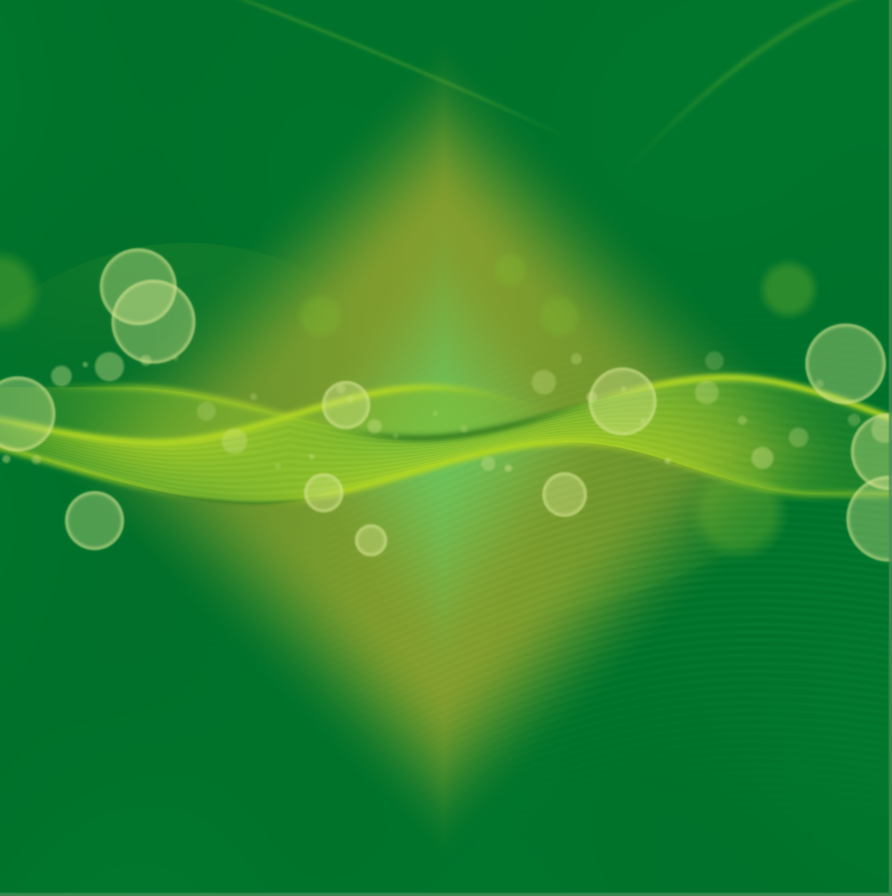
A Shadertoy shader for this background:

```glsl
// Green backdrop with a soft amber diamond glow, crossed by folded silky ribbons.
// Ribbon edges ease between turning points; translucent discs and hashed sparks
// float over them, with faint arcs and fine ripples behind.

const vec3 DEEP_GREEN = vec3(0.0, 0.455, 0.17);
const vec3 AMBER = vec3(0.51, 0.62, 0.18);
const vec3 MINT = vec3(0.42, 0.77, 0.36);
const vec3 LIME = vec3(0.69, 0.84, 0.14);
const vec3 LEAF = vec3(0.44, 0.70, 0.19);
const vec3 SHADE = vec3(0.20, 0.48, 0.12);
const vec3 CREAM = vec3(0.83, 0.90, 0.56);
const vec3 BORDER = vec3(0.28, 0.55, 0.34);
const vec2 GLOW_CENTER = vec2(0.497, 0.499);
const float GLOW_RADIUS = 0.456;
const float DISC_ALPHA = 0.38;
const float RIPPLE_STRENGTH = 0.012;
const int SPARK_COUNT = 34;

// Large discs: centre and radius
const vec3 RIMMED[12] = vec3[12](
    vec3(.155, .680, .043), vec3(.172, .641, .047), vec3(.020, .538, .042),
    vec3(.106, .419, .033), vec3(.388, .548, .027), vec3(.363, .450, .022),
    vec3(.633, .448, .025), vec3(.698, .552, .038), vec3(.948, .594, .045),
    vec3(.997, .496, .043), vec3(.997, .421, .048), vec3(.416, .397, .018));
const vec3 BLURRED[6] = vec3[6](
    vec3(.884, .677, .034), vec3(.359, .647, .026), vec3(.627, .647, .025),
    vec3(.572, .699, .020), vec3(.829, .428, .054), vec3(.0, .675, .046));

vec2 hash2(vec2 p) {
    p = vec2(dot(p, vec2(127.1, 311.7)), dot(p, vec2(269.5, 183.3)));
    return fract(sin(p) * 43758.5);
}

float gradientNoise(vec2 p) {
    vec2 i = floor(p), f = fract(p), u = f * f * (3.0 - 2.0 * f);
    vec2 e = vec2(0, 1);
    float a = dot(hash2(i) * 2.0 - 1.0, f);
    float b = dot(hash2(i + e.yx) * 2.0 - 1.0, f - e.yx);
    float c = dot(hash2(i + e.xy) * 2.0 - 1.0, f - e.xy);
    float d = dot(hash2(i + e.yy) * 2.0 - 1.0, f - e.yy);
    return mix(mix(a, b, u.x), mix(c, d, u.x), u.y);
}

// Smooth curve through four turning points
float wave(float x, vec4 at, vec4 h) {
    return h.x + dot(h.yzw - h.xyz, smoothstep(at.xyz, at.yzw, vec3(x)));
}

// Rises from 0 to 1 and back between a..b and c..d
float window(float x, float a, float b, float c, float d) {
    return smoothstep(a, b, x) * (1.0 - smoothstep(c, d, x));
}

float stroke(float d, float width) {
    return exp(-d * d / (width * width));
}

void mainImage(out vec4 fragColor, in vec2 fragCoord) {
    vec2 p = fragCoord / iResolution.xy;
    float aspect = iResolution.x / iResolution.y;
    float aa = 1.0 / iResolution.y;
    float x = p.x, y = p.y;

    // Base and diamond glow
    vec3 col = DEEP_GREEN * (1.0 + 0.09 * gradientNoise(p * vec2(3.0, 2.5) + 4.0));
    vec2 q = abs(p - GLOW_CENTER);
    float glow = 1.0 - (q.x + q.y) / GLOW_RADIUS;
    col = mix(col, AMBER, smoothstep(-0.02, 0.42, glow) * (1.0 - 0.2 * smoothstep(0.0, 0.3, q.x)));
    col = mix(col, MINT, 0.95 * smoothstep(0.38, 1.0, 1.0 - (q.x * 1.5 + q.y) / GLOW_RADIUS));

    // Faint arcs
    float u = x - 0.274, v = 0.95 - x;
    float arcs = 0.28 * stroke(y - (1.0 - 0.38 * u - 0.12 * u * u), 0.003) * window(x, 0.2, 0.32, 0.5, 0.66);
    arcs += 0.28 * stroke(y - (1.0 - 0.45 * v - 1.3 * v * v), 0.005) * window(x, 0.68, 0.85, 1.0, 1.1);
    col = mix(col, LEAF, arcs);
    float hood = 0.729 - 1.7 * (x - 0.21) * (x - 0.21);
    float bowl = 0.303 + 0.8 * (x - 0.5) * (x - 0.5);
    float veil = smoothstep(-aa, aa, hood - y) * smoothstep(0.5, 0.73, y) * window(x, -0.1, 0.15, 0.2, 0.45);
    veil += smoothstep(-aa, aa, y - bowl) * (1.0 - smoothstep(0.3, 0.45, y)) * window(x, 0.45, 0.7, 0.8, 0.92);
    col = mix(col, LEAF, 0.13 * veil);

    // Fine ripples
    float ripple = sin(720.0 * (y + 0.06 * sin(5.0 * x + 1.0) - 0.15 * x));
    col += RIPPLE_STRENGTH * ripple * smoothstep(0.15, 0.8, x) * window(y, 0.05, 0.3, 0.4, 0.7);

    // Ribbon edges
    float inner = wave(x, vec4(-.2, .176, .483, .783), vec4(.564, .5065, .568, .512));
    float outer = wave(x, vec4(.137, .47, .816, 1.17), vec4(.568, .513, .579, .492));
    float base = wave(x, vec4(-.157, .287, .64, .914), vec4(.525, .439, .5065, .448));
    float top = mix(min(inner, outer), outer, step(0.5, x));

    // Folded lens between the upper edges
    float lens = smoothstep(-aa, aa, y - min(inner, outer)) * smoothstep(-aa, aa, max(inner, outer) - y);
    col = mix(col, mix(LEAF, LIME, 0.3), 0.5 * lens * window(x, -0.1, 0.2, 0.5, 0.64));

    // Main ribbon, lit towards its lower side
    float body = smoothstep(-aa, aa, y - base) * smoothstep(-aa, aa, top - y);
    float across = clamp((y - base) / max(top - base, 0.01), 0.0, 1.0);
    float light = mix(1.0 - across, across, 1.0 - smoothstep(0.2, 0.45, x));
    float opacity = smoothstep(-0.2, 0.2, x) * (1.0 - 0.8 * smoothstep(0.68, 0.98, x));
    vec3 silk = mix(LEAF, LIME, 0.1 + 0.7 * light) + 0.015 * sin(across * 70.0 + x * 20.0);
    col = mix(col, silk, 0.85 * body * opacity);

    // Edge highlights and fold shadows
    col = mix(col, LIME, 0.85 * stroke(y - inner, 0.005) * window(x, -0.1, 0.1, 0.42, 0.6));
    col = mix(col, LIME, 0.85 * stroke(y - outer, 0.005) * (window(x, 0.02, 0.2, 0.27, 0.4) * 0.6 + smoothstep(0.62, 0.76, x)));
    col = mix(col, LIME, stroke(y - base, 0.005) * (0.8 * window(x, 0.28, 0.4, 0.6, 0.75) + 0.6 * (1.0 - smoothstep(0.08, 0.25, x)) + 0.4 * smoothstep(0.65, 0.8, x)));
    col = mix(col, SHADE, 0.75 * stroke(y - outer + 0.002, 0.005) * window(x, 0.36, 0.47, 0.56, 0.7));
    col = mix(col, SHADE, 0.5 * stroke(y - base, 0.003) * window(x, 0.18, 0.25, 0.3, 0.37));

    // Blurred and rimmed discs
    vec2 scale = vec2(aspect, 1.0);
    for (int i = 0; i < 6; i++) {
        float d = length((p - BLURRED[i].xy) * scale) / BLURRED[i].z;
        col = mix(col, mix(LEAF, LIME, 0.2), 0.35 * (1.0 - smoothstep(0.6, 1.1, d)));
    }
    for (int i = 0; i < 12; i++) {
        float d = length((p - RIMMED[i].xy) * scale) - RIMMED[i].z;
        float disc = 1.0 - smoothstep(-1.5 * aa, 1.5 * aa, d);
        col = mix(col, CREAM, DISC_ALPHA * disc + 0.25 * stroke(d + 0.002, 0.0025));
    }

    // Small sparks scattered along the band
    for (int i = 0; i < SPARK_COUNT; i++) {
        vec2 h = hash2(vec2(float(i), 7.0)), k = hash2(vec2(float(i), 19.0));
        vec2 c = vec2((float(i) + h.x) / float(SPARK_COUNT), 0.54 + 0.13 * (h.y - 0.5));
        float r = mix(0.003, 0.017, k.x * k.x);
        float d = length((p - c) * scale) - r;
        col = mix(col, CREAM, mix(0.2, 0.45, k.y) * (1.0 - smoothstep(-0.003, 0.002, d)));
    }

    // Thin pale border at right and bottom
    col = mix(col, BORDER, 0.8 * max(smoothstep(0.995, 0.998, x), 1.0 - smoothstep(0.002, 0.005, y)));
    fragColor = vec4(clamp(col, 0.0, 1.0), 1.0);
}
```
